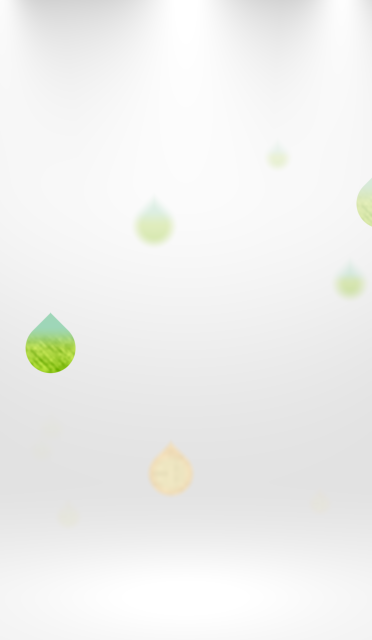
Write a WebGL 2 fragment shader that draws this background.

```glsl
#version 300 es
precision highp float;
// Pale studio backdrop with ceiling spotlights, a lit floor and floating leaf-green drops.

uniform vec2 u_resolution;
out vec4 fragColor;

const int DROP_COUNT = 10;

// Centre x, centre y, radius, edge blur (in canvas heights)
const vec4 DROP_SHAPE[DROP_COUNT] = vec4[](
    vec4(0.079, 0.456, 0.039, 0.000), vec4(0.596, 0.682, 0.039, 0.001),
    vec4(0.241, 0.648, 0.028, 0.011), vec4(0.547, 0.558, 0.020, 0.013),
    vec4(0.434, 0.754, 0.015, 0.010), vec4(0.267, 0.260, 0.034, 0.006),
    vec4(0.081, 0.331, 0.015, 0.010), vec4(0.065, 0.297, 0.014, 0.010),
    vec4(0.107, 0.193, 0.016, 0.008), vec4(0.500, 0.213, 0.014, 0.008));

// Opacity, warmth (0 = leaf green, 1 = amber)
const vec2 DROP_TINT[DROP_COUNT] = vec2[](
    vec2(1.00, 0.0), vec2(0.42, 0.15), vec2(0.34, 0.05), vec2(0.36, 0.0),
    vec2(0.20, 0.1), vec2(0.55, 1.0), vec2(0.05, 0.6), vec2(0.05, 0.6),
    vec2(0.10, 0.7), vec2(0.10, 0.9));

float hash(vec2 p) {
    vec3 q = fract(vec3(p.xyx) * 0.1031);
    q += dot(q, q.yzx + 33.33);
    return fract((q.x + q.y) * q.z);
}

float valueNoise(vec2 p) {
    vec2 cell = floor(p);
    vec2 f = fract(p);
    f = f * f * (3.0 - 2.0 * f);
    float low = mix(hash(cell), hash(cell + vec2(1, 0)), f.x);
    float high = mix(hash(cell + vec2(0, 1)), hash(cell + vec2(1, 1)), f.x);
    return mix(low, high, f.y);
}

// Circle whose upper quadrant is squared off into a pointed tip
float dropDistance(vec2 p, float radius) {
    vec2 q = vec2(p.y + p.x, p.y - p.x) * sqrt(0.5);
    float extent = min(q.x, q.y) > 0.0 ? max(q.x, q.y) : length(q);
    return extent - radius;
}

// Spotlight cone that widens with depth below the ceiling
float beam(float x, float depth, float centre, float width) {
    float s = (x - centre) / (width + 0.25 * depth);
    return exp(-s * s);
}

float backdrop(vec2 p, float halfWidth) {
    float depth = 1.0 - p.y;
    float side = (p.x - halfWidth) / halfWidth;

    // Wall fading down to the horizon, then the floor rising again
    float shade = mix(0.888, 0.984, smoothstep(0.22, 0.72, p.y));
    shade += 0.06 * (1.0 - smoothstep(0.06, 0.25, p.y));
    shade -= 0.022 * side * side * smoothstep(0.15, 0.5, p.y);

    // Pool of light on the floor
    vec2 pool = (p - vec2(halfWidth, 0.07)) / vec2(0.24, 0.075);
    shade += 0.06 * exp(-dot(pool, pool));

    // Ceiling shadow, cleared by three beams
    float light = beam(p.x, depth, 0.0, 0.035);
    light = max(light, beam(p.x, depth, halfWidth, 0.072));
    light = max(light, beam(p.x, depth, 0.535, 0.046));
    shade -= 0.15 * exp(-depth / 0.085) * (1.0 - light);
    shade += 0.025 * light * exp(-depth / 0.12);
    return min(shade, 1.0);
}

// Misty top, bright foliage below, with diagonal blades of grass
vec3 leafColour(vec2 p, float detail) {
    vec3 mist = vec3(0.62, 0.84, 0.72);
    vec3 foliage = vec3(0.66, 0.82, 0.26);
    vec3 grass = vec3(0.55, 0.77, 0.10);
    vec3 colour = mix(foliage, mist, smoothstep(-0.1, 0.9, p.y));
    colour = mix(grass, colour, smoothstep(-1.0, 0.1, p.y));

    vec2 along = vec2(p.x - p.y, p.x + p.y);
    float blades = valueNoise(along * vec2(1.8, 7.0) + 9.0);
    float flecks = valueNoise(p * 8.0 + 21.0);
    float lowerHalf = 1.0 - smoothstep(-0.2, 0.7, p.y);
    float grain = (blades - 0.5) * 0.24 + (flecks - 0.5) * 0.14;
    return colour + detail * lowerHalf * grain * vec3(1.0, 0.7, 0.8);
}

vec3 amberColour(vec2 p) {
    float rim = smoothstep(0.5, 1.0, length(p));
    vec3 glow = mix(vec3(0.96, 0.90, 0.64), vec3(0.98, 0.84, 0.58), rim);
    return glow + 0.06 * (valueNoise(p * 4.0 + 5.0) - 0.5);
}

void main() {
    float pixel = 1.0 / u_resolution.y;
    vec2 p = gl_FragCoord.xy * pixel;
    float halfWidth = 0.5 * u_resolution.x * pixel;
    vec3 colour = vec3(backdrop(p, halfWidth));

    // Drops, from sharp to softly out of focus
    for (int i = 0; i < DROP_COUNT; i++) {
        vec4 shape = DROP_SHAPE[i];
        vec2 local = p - shape.xy;
        float soft = max(shape.w, 0.75 * pixel);
        float cover = 1.0 - smoothstep(-soft, soft, dropDistance(local, shape.z));
        float detail = 1.0 - smoothstep(0.0, 0.006, shape.w);
        vec2 unit = local / shape.z;
        vec3 fill = mix(leafColour(unit, detail), amberColour(unit), DROP_TINT[i].y);
        colour = mix(colour, fill, cover * DROP_TINT[i].x);
    }
    fragColor = vec4(clamp(colour, 0.0, 1.0), 1.0);
}
```
